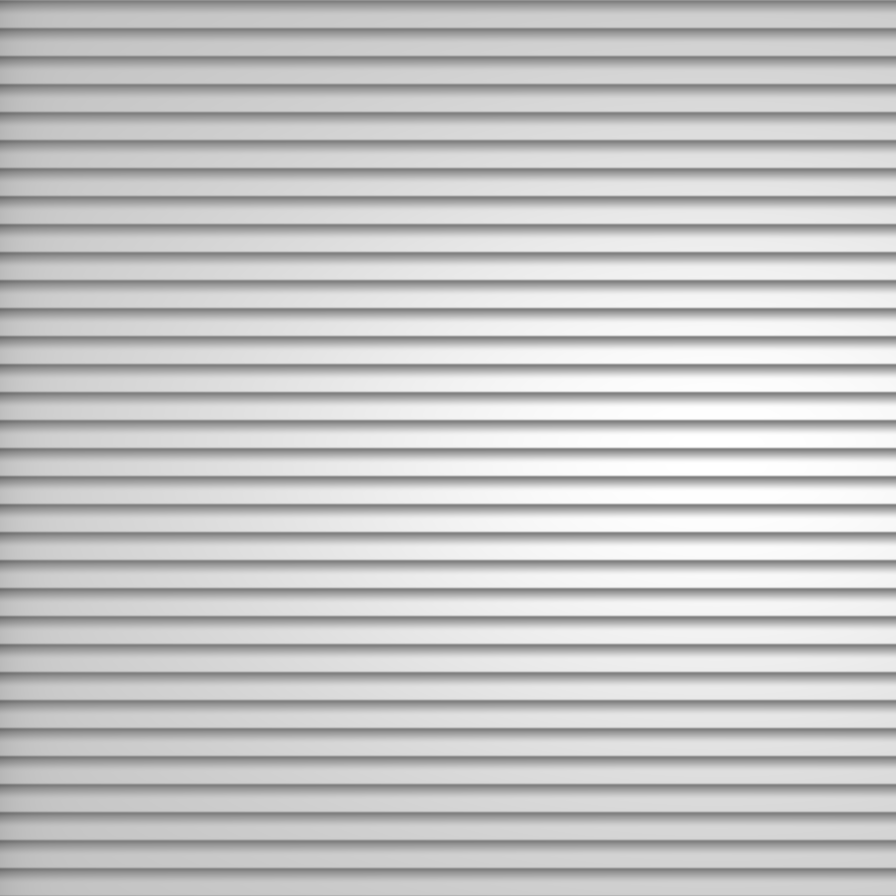
Reproduce this texture procedurally as a Shadertoy shader.

```glsl
// Horizontal grey shutter slats under a soft light from the right.
// Each slat fades from a shadowed groove to a bright face, then ends in a
// thin lip; a wide Gaussian glow sets the brightness of the faces.

const float SLATS = 32.0;              // slats down the canvas
const float GROOVE_OFFSET = 0.05;      // first groove below the top, in slats
const float SHADOW_LENGTH = 0.52;      // fade below each groove, in slats
const float LIP_WIDTH = 0.10;          // fade into the next groove, in slats
const float LINE_WIDTH = 0.07;         // dark core of the groove, in slats
const float LINE_DEPTH = 0.05;

const vec3 SHADOW_COLOR = vec3(0.545);
const vec3 FACE_COLOR = vec3(0.745);
const vec3 GLOW_COLOR = vec3(0.255);

const vec2 GLOW_CENTER = vec2(0.80, 0.49);
const vec2 GLOW_SIZE = vec2(0.67, 0.42);
const float SIDE_SHADE = 0.06;         // darkening at the left border
const float SIDE_WIDTH = 0.025;

// Brightness of the slat faces across the canvas
vec3 faceLight(vec2 uv) {
    vec2 d = (uv - GLOW_CENTER) / GLOW_SIZE;
    return FACE_COLOR + GLOW_COLOR * exp(-dot(d, d));
}

// 0 in the groove, 1 on the lit face; t runs downward through one slat
float slatProfile(float t, float pixel) {
    float lip = max(LIP_WIDTH, 1.5 * pixel);
    float fade = smoothstep(-0.04, SHADOW_LENGTH, t);
    return fade * (1.0 - smoothstep(1.0 - lip, 1.0, t));
}

void mainImage(out vec4 fragColor, in vec2 fragCoord) {
    vec2 uv = fragCoord / iResolution.xy;
    float pixel = SLATS / iResolution.y;
    float t = fract((1.0 - uv.y) * SLATS - GROOVE_OFFSET);

    // Slat faces and the shadow between them
    vec3 color = mix(SHADOW_COLOR, faceLight(uv), slatProfile(t, pixel));

    // Dark core line along each groove
    float grooveDistance = min(t, 1.0 - t) / max(LINE_WIDTH, pixel);
    color -= LINE_DEPTH * exp(-grooveDistance * grooveDistance);

    // Soft shade along the left border
    color -= SIDE_SHADE * exp(-uv.x / SIDE_WIDTH);

    fragColor = vec4(clamp(color, 0.0, 1.0), 1.0);
}
```
